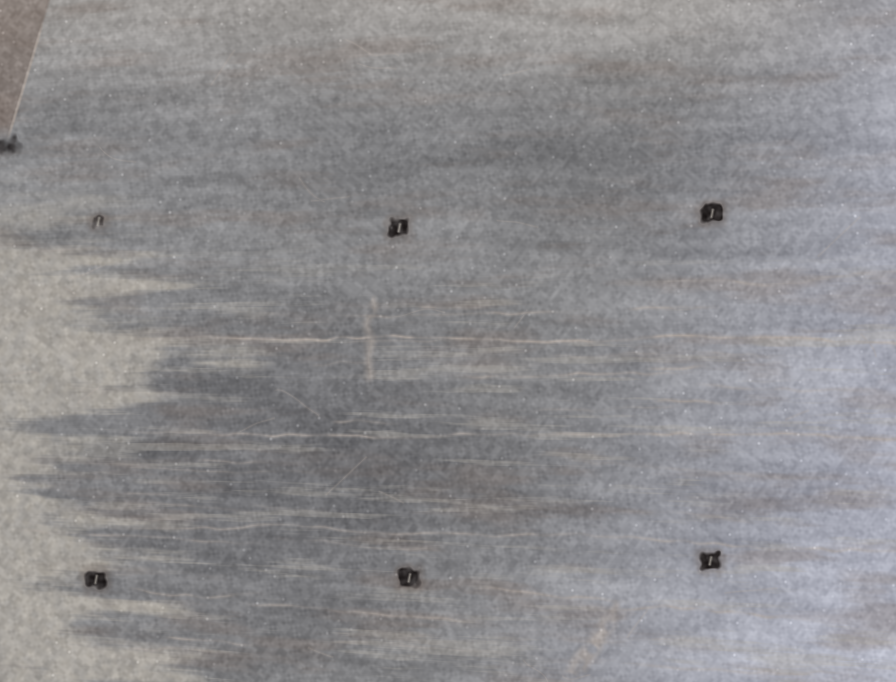
Write a WebGL 2 fragment shader that draws this texture.

```glsl
#version 300 es
precision highp float;
// Worn grey metal sheet with dusty left edge, brushed streaks, scratches and punched holes.
uniform vec2 u_resolution;
out vec4 fragColor;

const vec3 STEEL_DARK = vec3(0.425, 0.425, 0.436);
const vec3 STEEL      = vec3(0.508, 0.508, 0.515);
const vec3 WARM_SHEEN = vec3(0.645, 0.630, 0.615);
const vec3 BLUE_SHEEN = vec3(0.665, 0.675, 0.725);
const vec3 DUST       = vec3(0.680, 0.660, 0.630);
const vec3 SCRATCH    = vec3(0.690, 0.650, 0.620);
const vec3 RUST       = vec3(0.490, 0.435, 0.405);
const vec3 HOLE       = vec3(0.110, 0.095, 0.095);
const vec2 HOLE_SIZE  = vec2(0.017, 0.013);
const int SCRATCHES = 40;
const int HAIRS = 26;
const float GRAIN = 0.135;
const float STREAKS = 0.12;
const float BLOTCHES = 0.13;
const float FAN = 0.14;

float hash(vec2 p) {
    return fract(sin(dot(p, vec2(127.1, 311.7))) * 43758.5453);
}

float noise(vec2 p) {
    vec2 i = floor(p), f = fract(p);
    f = f * f * (3.0 - 2.0 * f);
    return mix(mix(hash(i), hash(i + vec2(1, 0)), f.x),
               mix(hash(i + vec2(0, 1)), hash(i + vec2(1, 1)), f.x), f.y);
}

float fbm(vec2 p) {
    return (noise(p) * 8.0 + noise(p * 2.03 + 17.3) * 4.0 + noise(p * 4.1 + 5.9) * 2.0 + noise(p * 8.3 + 2.7)) / 15.0;
}

float below(float edge, float soft, float d) {
    return 1.0 - smoothstep(edge - soft, edge + soft, d);
}

float segment(vec2 p, vec2 a, vec2 b) {
    vec2 ab = b - a;
    return length(p - a - ab * clamp(dot(p - a, ab) / dot(ab, ab), 0.0, 1.0));
}

// Nearly level scratches, broken along their length; the first few span the sheet
float scratches(vec2 p) {
    float mask = 0.0;
    for (int i = 0; i < SCRATCHES; i++) {
        float k = float(i), r = hash(vec2(k, 2.0));
        bool major = i < 3;
        float start = major ? 0.1 : 1.2 * hash(vec2(k, 1.0)) - 0.1;
        float t = (p.x - start) / (major ? 1.7 : mix(0.10, 0.5, r * r));
        float y = major ? 0.505 - 0.135 * k : 0.03 + 0.6 * hash(vec2(k, 3.0));
        y += 0.07 * (hash(vec2(k, 4.0)) - 0.5) * (p.x - start) * (major ? 0.2 : 1.0);
        y += 0.016 * (noise(vec2(p.x * 7.0, k * 7.1)) - 0.5) + 0.004 * noise(vec2(p.x * 40.0, k));
        float ends = smoothstep(0.0, 0.15, t) * (1.0 - smoothstep(0.6, 1.0, t));
        float broken = 0.35 + 0.65 * smoothstep(0.2, 0.7, noise(vec2(p.x * 34.0, k * 3.7)));
        float strength = major ? 0.9 - 0.15 * k : mix(0.25, 0.75, hash(vec2(k, 5.0)));
        mask = max(mask, below(0.0015, 0.003, abs(p.y - y)) * ends * strength * broken);
    }
    return mask;
}

// Short faint hairs in loose directions
float hairs(vec2 p) {
    float mask = 0.0;
    for (int i = 0; i < HAIRS; i++) {
        float k = float(i) + 50.0, angle = 2.2 * (hash(vec2(k, 3.0)) - 0.5);
        vec2 a = vec2(1.3 * hash(vec2(k, 1.0)), hash(vec2(k, 2.0)));
        vec2 b = a + mix(0.02, 0.08, hash(vec2(k, 4.0))) * vec2(cos(angle), sin(angle));
        mask = max(mask, 0.35 * below(0.001, 0.0024, segment(p + 0.018 * noise(p * 24.0), a, b)));
    }
    return mask;
}

// Two rows of punched holes, each with a rusty rim and a metal glint
vec3 punchHoles(vec3 c, vec2 p) {
    for (int i = 0; i < 6; i++) {
        vec2 cell = vec2(i % 3, i / 3);
        vec2 q = p - vec2(0.15, 0.165) - cell * vec2(0.45, 0.512) - 0.03 * (vec2(hash(cell + 3.0), hash(cell + 8.0)) - 0.5);
        float size = i == 3 ? 0.6 : 1.0;
        float d = length(max(abs(q) - HOLE_SIZE * size * 0.55, 0.0)) - 0.005 * size + 0.007 * (noise(p * 110.0) - 0.5);
        c = mix(c, RUST * 0.8, 0.4 * below(0.007, 0.008, d));
        c = mix(c, HOLE + 0.12 * noise(p * 150.0), size * below(0.0, 0.003, d));
        c = mix(c, DUST, 0.8 * below(0.0015, 0.0025, segment(q, vec2(-0.001, -0.005), vec2(0.001, 0.005))));
    }
    return c;
}

void main() {
    vec2 p = gl_FragCoord.xy / u_resolution.y;
    vec2 fan = vec2(p.x, 0.5 + (p.y - 0.5) / (1.0 + FAN * p.x));
    vec2 turned = mat2(0.8, 0.6, -0.6, 0.8) * p;

    // Broad light: dark centre, warm top, bluish right
    vec3 c = mix(STEEL_DARK, STEEL, smoothstep(0.05, 0.48, length((p - vec2(0.43, 0.29)) * vec2(0.9, 1.3))));
    c = mix(c, WARM_SHEEN, 0.9 * smoothstep(0.78, 1.04, p.y));
    c = mix(c, BLUE_SHEEN, smoothstep(0.72, 1.42, p.x + 0.4 * (0.45 - p.y)));

    // Brushed streaks, blotches and rusty tint
    c += STREAKS * (fbm(fan * vec2(9.0, 62.0)) - 0.5) + BLOTCHES * (fbm(fan * vec2(3.5, 11.0) + 5.0) - 0.5);
    c = mix(c, RUST, 0.3 * smoothstep(0.5, 0.8, fbm(fan * vec2(7.0, 40.0) + 31.0)));

    // Dust creeping in from the left in ragged fingers
    float reach = 0.12 + 0.11 * exp(-pow((p.y - 0.52) / 0.11, 2.0)) + 0.06 * exp(-pow((p.y - 0.06) / 0.1, 2.0));
    float ragged = 0.42 * (fbm(fan * vec2(5.0, 50.0) + 9.0) - 0.5) + 0.22 * (fbm(p * 11.0) - 0.5);
    float dust = below(reach, 0.08, p.x + ragged) * below(0.67, 0.07, p.y + 0.3 * ragged);
    float wisps = smoothstep(0.56, 0.78, fbm(fan * vec2(7.0, 80.0) + 47.0)) * below(0.62, 0.08, p.y);
    c = mix(c, DUST, max(dust * (0.65 + 0.35 * noise(turned * 100.0)), 0.4 * wisps));

    // Scratches, an upright scrape and a smear
    c = mix(c, SCRATCH, max(scratches(fan), hairs(p)));
    float scrape = segment(p + 0.012 * noise(p * 40.0), vec2(0.545, 0.45), vec2(0.55, 0.57));
    float smear = segment(p + 0.04 * noise(p * 25.0), vec2(0.86, 0.03), vec2(0.92, 0.12)) - 0.006;
    c = mix(c, SCRATCH, 0.6 * below(0.004, 0.007, min(scrape, smear)) * smoothstep(0.1, 0.6, noise(turned * 75.0)));

    // Brown corner flap with a pale rim and a dark knot
    float flap = p.x - 0.06 - 0.30 * (p.y - 0.957), upper = smoothstep(0.79, 0.82, p.y);
    c = mix(c, RUST, 0.6 * below(0.0, 0.003, flap) * upper);
    c = mix(c, SCRATCH, 0.7 * below(0.002, 0.002, abs(flap)) * upper * below(0.96, 0.01, p.y));
    c = mix(c, HOLE, 0.75 * below(0.012, 0.006, length(p - vec2(0.014, 0.785)) + 0.014 * (noise(p * 90.0) - 0.5)));
    c = punchHoles(c, p);

    // Pale specks and grain
    vec2 id = floor(turned * 45.0), spot = 0.3 + 0.4 * vec2(hash(id + 1.7), hash(id + 6.1));
    c += 0.13 * hash(id + 9.0) * step(0.75, hash(id)) * below(0.08, 0.09, length(fract(turned * 45.0) - spot));
    c += GRAIN * (0.55 * noise(turned * 210.0) + 0.45 * noise(turned.yx * 100.0) - 0.5);
    fragColor = vec4(clamp(c, 0.0, 1.0), 1.0);
}
```
